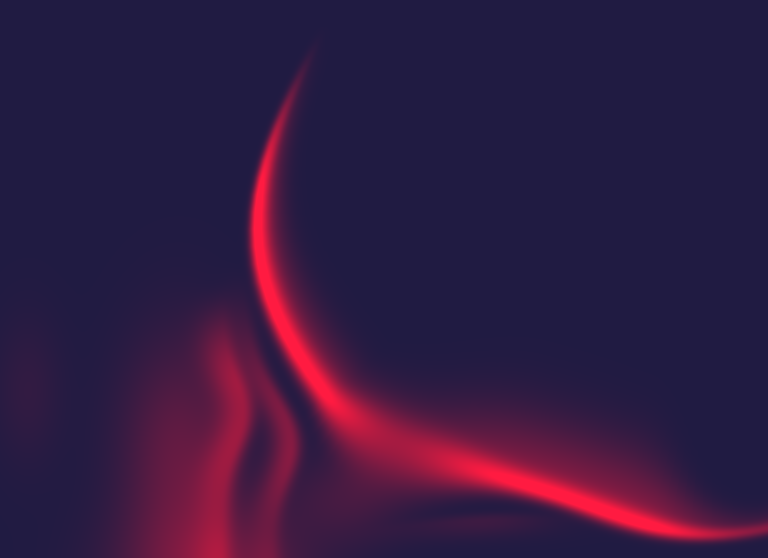
Reproduce this background procedurally as a Shadertoy shader.

```glsl
// Glowing red ribbon sweeping over soft folds of light on deep indigo.

const vec3 INDIGO = vec3(0.125, 0.106, 0.259);
const vec3 CRIMSON = vec3(1.0, 0.106, 0.255);
const float ASPECT = 1.3714;     // layout width in units of its height
const int STEPS = 20;            // straight pieces per curve
const float RIBBON_GAIN = 1.12;
const float HALO_SHARE = 0.42;   // part of the ribbon light in its wide halo
const float FOLD_GAIN = 0.48;
const float VEIL_GAIN = 0.30;

// Three joined cubic curves, sharing their end points
const vec2 PATH[10] = vec2[10](
    vec2(0.575, 0.94), vec2(0.45, 0.70), vec2(0.39, 0.54),
    vec2(0.58, 0.295), vec2(0.64, 0.215), vec2(0.85, 0.16),
    vec2(1.0, 0.111), vec2(1.13, 0.066), vec2(1.22, 0.02),
    vec2(1.38, 0.055));

float bell(float x) { return exp(-x * x); }

float blob(vec2 p, vec2 centre, vec2 size) {
    vec2 q = (p - centre) / size;
    return exp(-dot(q, q));
}

// Bell with its own width on each side
float ridge(float d, float leftWidth, float rightWidth) {
    return bell(d / (d < 0.0 ? leftWidth : rightWidth));
}

vec2 bezier(int curve, float t) {
    int i = curve * 3;
    float u = 1.0 - t;
    return u * u * u * PATH[i] + 3.0 * u * u * t * PATH[i + 1]
         + 3.0 * u * t * t * PATH[i + 2] + t * t * t * PATH[i + 3];
}

// Signed distance to the path (positive inside the bend) and place along it
vec2 pathDistance(vec2 p) {
    float nearest = 1e5, side = 1.0, along = 0.0;
    vec2 a = PATH[0];
    for (int c = 0; c < 3; c++) {
        for (int k = 1; k <= STEPS; k++) {
            vec2 b = bezier(c, float(k) / float(STEPS));
            vec2 ab = b - a, ap = p - a;
            float h = clamp(dot(ap, ab) / dot(ab, ab), 0.0, 1.0);
            float d = length(ap - ab * h);
            if (d < nearest) {
                nearest = d;
                side = ab.x * ap.y - ab.y * ap.x < 0.0 ? -1.0 : 1.0;
                along = float(c) + (float(k - 1) + h) / float(STEPS);
            }
            a = b;
        }
    }
    return vec2(nearest * side, along);
}

// Sharp outer rim, bright core and a wide halo inside the bend
float ribbon(vec2 p) {
    vec2 path = pathDistance(p);
    float d = path.x, s = path.y;
    float spread = bell((s - 1.4) / 0.28);
    float tail = smoothstep(2.2, 2.9, s);
    float rim = 0.010 + 0.008 * smoothstep(0.3, 1.0, s) + 0.055 * spread - 0.006 * tail;
    float core = 0.007 + 0.017 * smoothstep(0.0, 0.8, s) + 0.022 * spread - 0.013 * tail;
    float halo = 0.02 + 0.045 * smoothstep(0.0, 1.0, s)
               + 0.05 * smoothstep(1.0, 1.8, s) - 0.085 * smoothstep(2.2, 3.0, s);
    float power = smoothstep(-0.03, 0.5, s) * (1.0 - 0.48 * spread)
                * (1.0 - 0.6 * smoothstep(2.4, 3.0, s));
    float inner = mix(bell(d / core), bell(d / halo), HALO_SHARE);
    return RIBBON_GAIN * power * (d < 0.0 ? bell(d / rim) : inner);
}

// Two hanging folds, each with a crisp right edge
float folds(vec2 p) {
    float xLeft = 0.393 + 0.04 * bell((p.y - 0.26) / 0.09);
    float xRight = 0.482 - 0.11 * p.y + 0.06 * bell((p.y - 0.215) / 0.11);
    float left = ridge(p.x - xLeft, 0.045, 0.022)
               * (1.0 - smoothstep(0.30, 0.50, p.y)) * (0.5 + 0.5 * smoothstep(0.05, 0.25, p.y));
    float right = ridge(p.x - xRight, 0.035, 0.02)
                * (1.0 - smoothstep(0.22, 0.54, p.y)) * (0.35 + 0.65 * smoothstep(0.03, 0.2, p.y));
    return FOLD_GAIN * (left + 0.9 * right);
}

// Broad diffuse light around the folds and under the ribbon
float veils(vec2 p) {
    float light = VEIL_GAIN * blob(p, vec2(0.32, 0.18), vec2(0.10, 0.20));
    light += 0.36 * blob(p, vec2(0.38, -0.03), vec2(0.16, 0.12));
    light += 0.16 * blob(p, vec2(0.62, 0.11), vec2(0.10, 0.08));
    light += 0.08 * blob(p, vec2(0.05, 0.30), vec2(0.06, 0.13));
    float wisp = p.y - 0.068 + 0.35 * (p.x - 0.93) * (p.x - 0.93);
    light += 0.13 * ridge(wisp, 0.03, 0.014) * bell((p.x - 0.86) / 0.13);
    return light;
}

void mainImage(out vec4 fragColor, in vec2 fragCoord) {
    vec2 p = fragCoord / iResolution.xy * vec2(ASPECT, 1.0);
    float light = ribbon(p) + folds(p) + veils(p);
    fragColor = vec4(mix(INDIGO, CRIMSON, clamp(light, 0.0, 1.0)), 1.0);
}
```
